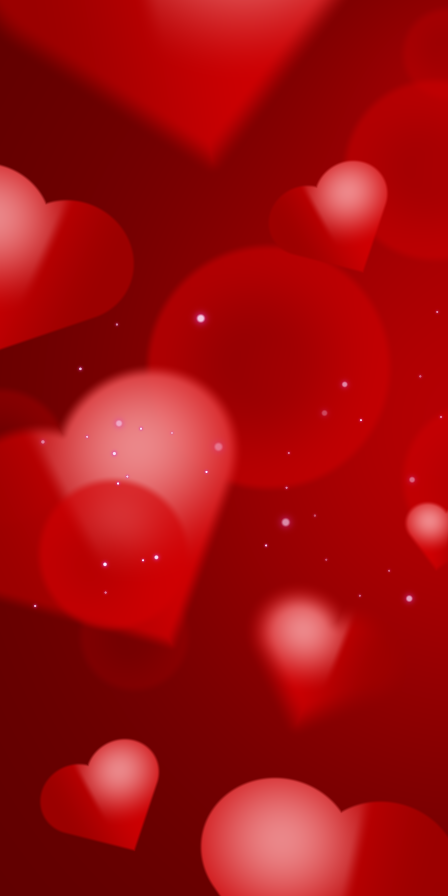
Reproduce this background procedurally as a WebGL 2 fragment shader.

```glsl
#version 300 es
precision highp float;

uniform vec2 u_resolution;
out vec4 fragColor;

float hash(float n) {
    return fract(sin(n * 127.1 + 3.7) * 4375.85);
}

float dot2(vec2 v) {
    return dot(v, v);
}

// Signed distance to a unit heart with its tip at the origin
float heartDistance(vec2 q) {
    q.x = abs(q.x);
    if (q.x + q.y > 1.0) return length(q - vec2(0.25, 0.75)) - 0.3536;
    float d = min(dot2(q - vec2(0.0, 1.0)), dot2(q - 0.5 * max(q.x + q.y, 0.0)));
    return sqrt(d) * sign(q.x - q.y);
}

// Heart: tip position, size, tilt; the raised lobe carries the highlight
vec3 drawHeart(vec3 color, vec2 p, vec4 heart, float blur) {
    vec2 d = p - heart.xy;
    float c = cos(heart.w), s = sin(heart.w);
    vec2 q = vec2(c * d.x + s * d.y, c * d.y - s * d.x) / heart.z;
    q.x *= sign(heart.w) / 1.08;
    float cover = smoothstep(blur, -blur, heartDistance(q) * heart.z);

    vec3 body = mix(vec3(0.62, 0.0, 0.0), vec3(0.82, 0.0, 0.01), smoothstep(-0.5, 0.2, q.x));
    float crease = smoothstep(-0.15, -0.07, q.x);
    float glow = smoothstep(0.58, 0.0, length(q - vec2(0.24, 0.8))) * crease;
    body = mix(body, vec3(0.95, 0.56, 0.57), glow);
    return mix(color, body, cover * 0.94);
}

// Translucent disc, brightest near its rim: centre, radius, strength
vec3 drawBubble(vec3 color, vec2 p, vec4 bubble) {
    float d = length(p - bubble.xy);
    float rim = mix(0.15, 1.0, smoothstep(0.2, 0.95, d / bubble.z));
    float cover = smoothstep(0.012, -0.012, d - bubble.z);
    return mix(color, vec3(0.82, 0.0, 0.01), cover * rim * bubble.w);
}

void main() {
    vec2 p = gl_FragCoord.xy / u_resolution.x;

    // Dark backdrop lit from the right
    float light = exp(-dot2((p - vec2(1.05, 1.05)) / vec2(0.75, 0.85)));
    light += 0.4 * exp(-dot2((p - vec2(1.1, 1.85)) / vec2(0.35, 0.3)));
    vec3 color = mix(vec3(0.37, 0.0, 0.0), vec3(0.71, 0.0, 0.01), min(light, 1.0));

    vec4 bubbles[6] = vec4[6](
        vec4(0.60, 1.18, 0.27, 0.55),
        vec4(0.97, 1.62, 0.20, 0.45),
        vec4(1.07, 0.93, 0.17, 0.50),
        vec4(0.30, 0.58, 0.12, 0.15),
        vec4(0.00, 0.98, 0.15, 0.25),
        vec4(1.00, 1.88, 0.10, 0.25));
    for (int i = 0; i < 6; i++) color = drawBubble(color, p, bubbles[i]);

    vec4 hearts[8] = vec4[8](
        vec4(0.474, 1.643, 0.677, 0.18),
        vec4(-0.05, 1.203, 0.375, -0.42),
        vec4(0.81, 1.393, 0.216, 0.50),
        vec4(0.383, 0.563, 0.53, 0.48),
        vec4(0.664, 0.388, 0.245, -0.38),
        vec4(0.30, 0.102, 0.216, 0.50),
        vec4(0.664, -0.25, 0.448, -0.22),
        vec4(0.974, 0.729, 0.13, -0.17));
    float blurs[8] = float[8](0.035, 0.004, 0.004, 0.018, 0.035, 0.004, 0.004, 0.006);
    for (int i = 0; i < 8; i++) color = drawHeart(color, p, hearts[i], blurs[i]);
    color = drawBubble(color, p, vec4(0.253, 0.763, 0.165, 0.6));

    // Sparkles scattered along a rising band, mostly tiny
    for (float i = 0.0; i < 34.0; i++) {
        float x = hash(i);
        float spread = hash(i + 40.3) + hash(i + 81.9) - 1.0;
        vec2 center = vec2(x, 0.9 + 0.12 * x + 0.4 * spread);
        float size = 0.0025 + 0.007 * pow(hash(i + 130.7), 5.0);
        float strength = mix(0.25, 1.0, hash(i + 171.1));
        float d = length(p - center);
        color = mix(color, vec3(0.85, 0.2, 0.7), 0.75 * strength * exp(-dot2(vec2(d / size * 0.45))));
        color = mix(color, vec3(1.0, 0.95, 1.0), strength * smoothstep(size * 1.3, size * 0.5, d));
    }

    fragColor = vec4(color, 1.0);
}
```
